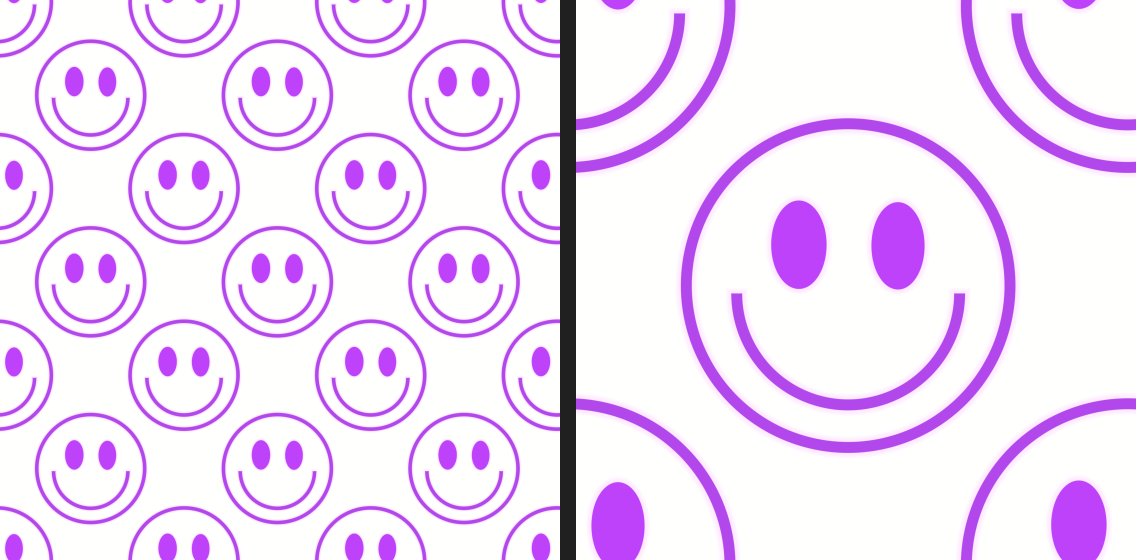
Left, the full canvas; right, a detail of the centre.
Write a WebGL 2 fragment shader that draws this pattern.

```glsl
#version 300 es
precision highp float;

// Outlined smiling discs in violet on white, set on a staggered grid.
// Two square lattices, half a cell apart, each fold the plane into one cell;
// signed distances give the ring, mouth and eyes. Whole repeats make it tile.

uniform vec2 u_resolution;
out vec4 fragColor;

// Layout: lengths below are in units of one cell
const float REPEATS = 3.0;
const vec2 ANCHOR = vec2(0.486, 0.490);

// Shape
const float RING_RADIUS = 0.289;
const float RING_HALF_WIDTH = 0.0098;
const float MOUTH_RADIUS = 0.199;
const float MOUTH_HALF_WIDTH = 0.0098;
const float MOUTH_TOP = -0.014;
const vec2 LEFT_EYE = vec2(-0.088, 0.073);
const vec2 RIGHT_EYE = vec2(0.089, 0.071);
const vec2 LEFT_EYE_RADII = vec2(0.0495, 0.079);
const vec2 RIGHT_EYE_RADII = vec2(0.0475, 0.078);

// Colour and edge
const vec3 PAPER = vec3(1.0, 1.0, 0.995);
const vec3 HALO = vec3(1.0, 0.93, 1.0);
const vec3 LINE_INK = vec3(0.70, 0.28, 0.92);
const vec3 EYE_INK = vec3(0.74, 0.26, 0.98);
const float HALO_WIDTH = 0.012;
const float EDGE_PIXELS = 0.75;

float ringDistance(vec2 p, float radius, float halfWidth) {
    return abs(length(p) - radius) - halfWidth;
}

// First-order distance to an axis-aligned ellipse
float ellipseDistance(vec2 p, vec2 radii) {
    float scaled = length(p / radii);
    float slope = length(p / (radii * radii));
    return scaled * (scaled - 1.0) / max(slope, 1e-4);
}

// Distances to the strokes (x) and to the eyes (y)
vec2 smileDistance(vec2 p) {
    float outline = ringDistance(p, RING_RADIUS, RING_HALF_WIDTH);

    // Lower half ring with flat ends
    vec2 m = p - vec2(0.0, MOUTH_TOP);
    float mouth = max(ringDistance(m, MOUTH_RADIUS, MOUTH_HALF_WIDTH), m.y);

    float leftEye = ellipseDistance(p - LEFT_EYE, LEFT_EYE_RADII);
    float rightEye = ellipseDistance(p - RIGHT_EYE, RIGHT_EYE_RADII);
    return vec2(min(outline, mouth), min(leftEye, rightEye));
}

void main() {
    vec2 cell = gl_FragCoord.xy / u_resolution * REPEATS - ANCHOR;
    float edge = EDGE_PIXELS * REPEATS / min(u_resolution.x, u_resolution.y);

    // Nearest shape of the two staggered lattices
    vec2 d = min(smileDistance(fract(cell + 0.5) - 0.5),
                 smileDistance(fract(cell) - 0.5));

    // Coverage of strokes and eyes
    vec2 ink = 1.0 - smoothstep(vec2(-edge), vec2(edge), d);

    // Faint tint around the ink, then the ink itself
    float halo = 1.0 - smoothstep(0.3 * HALO_WIDTH, HALO_WIDTH, min(d.x, d.y));
    vec3 color = mix(PAPER, HALO, halo);
    color = mix(color, LINE_INK, ink.x);
    color = mix(color, EYE_INK, ink.y);

    fragColor = vec4(color, 1.0);
}
```
